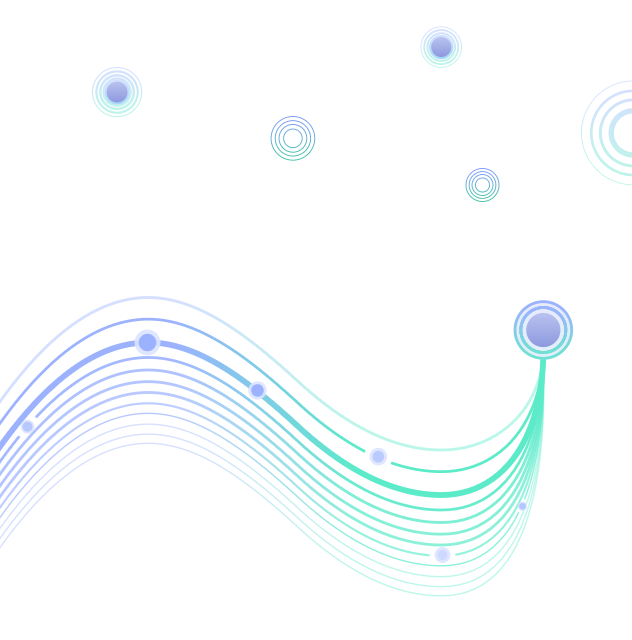
A Shadertoy shader for this background:

```glsl
// Layout units: canvas is 768 units tall, y measured downward
const float CANVAS_HEIGHT = 768.0;
const vec3 WHITE = vec3(1.0);
const vec3 BLUE = vec3(0.61, 0.70, 1.0);
const vec3 MINT = vec3(0.36, 0.92, 0.79);
const vec3 INK_BLUE = vec3(0.47, 0.60, 0.97);
const vec3 INK_GREEN = vec3(0.25, 0.75, 0.66);
const vec3 PALE_BLUE = vec3(0.83, 0.88, 1.0);
const vec3 PALE_MINT = vec3(0.74, 0.96, 0.91);
const vec3 ORB_TOP = vec3(0.73, 0.76, 0.94);
const vec3 ORB_BOTTOM = vec3(0.55, 0.60, 0.87);
const vec2 BLEND_X = vec2(210.0, 430.0);
const vec2 HUB = vec2(652.0, 396.0);
const float CREST_X = 178.0, MIDDLE_X = 358.0, TROUGH_X = 530.0;
const float LEFT_DROP = 125.0, MIDDLE_DROP = 101.0, TROUGH_DROP = 183.0;
const float LEFT_SLOPE = -1.4, MIDDLE_SLOPE = 0.92;
const float JOIN_Y = 428.0;
const int STRANDS = 12, BEADS = 6, TAIL_STEPS = 24;
const float CREST_Y[12] = float[](357.0, 383.0, 411.0, 429.0, 444.0, 458.0,
                                  471.0, 484.0, 496.0, 509.0, 521.0, 532.0);
const float WIDTH[12] = float[](3.4, 3.3, 7.0, 3.3, 3.4, 3.4,
                                3.4, 2.6, 1.7, 1.7, 1.7, 1.7);
const float STRENGTH[12] = float[](0.42, 1.0, 1.0, 0.92, 0.8, 0.75,
                                   0.7, 0.65, 0.7, 0.4, 0.4, 0.4);
// Bead: centre, core radius, halo radius; then strand, gap radius, strength
const vec4 BEAD[6] = vec4[](
    vec4(177.0, 411.0, 10.5, 15.5), vec4(309.0, 468.5, 7.5, 11.0),
    vec4(454.0, 548.0, 7.0, 10.5), vec4(33.0, 512.0, 6.0, 8.3),
    vec4(531.0, 666.0, 6.0, 9.5), vec4(627.0, 607.5, 4.0, 5.5));
const vec3 BEAD_STYLE[6] = vec3[](
    vec3(2.0, 0.0, 1.0), vec3(2.0, 0.0, 1.0), vec3(1.0, 17.0, 0.68),
    vec3(3.0, 15.0, 0.72), vec3(7.0, 15.5, 0.5), vec3(8.0, 8.5, 0.75));

float cover(float dist) {
    return clamp(0.5 - dist * iResolution.y / CANVAS_HEIGHT, 0.0, 1.0);
}

float hermite(float x, vec2 a, vec2 b, float slopeA, float slopeB) {
    float span = b.x - a.x, u = (x - a.x) / span, v = 1.0 - u;
    return mix(a.y, b.y, u * u * (3.0 - 2.0 * u))
         + span * u * v * (v * slopeA - u * slopeB);
}

// Drop below the crest, shared by every strand
float wave(float x) {
    vec2 crest = vec2(CREST_X, 0.0), middle = vec2(MIDDLE_X, MIDDLE_DROP);
    if (x < CREST_X) return hermite(x, vec2(0.0, LEFT_DROP), crest, LEFT_SLOPE, 0.0);
    if (x < MIDDLE_X) return hermite(x, crest, middle, 0.0, MIDDLE_SLOPE);
    return hermite(x, middle, vec2(TROUGH_X, TROUGH_DROP), MIDDLE_SLOPE, 0.0);
}

float segment(vec2 p, vec2 a, vec2 b) {
    vec2 ab = b - a;
    return length(p - a - ab * clamp(dot(p - a, ab) / dot(ab, ab), 0.0, 1.0));
}

// Rising cubic from a strand's trough to the hub
float tail(vec2 p, float troughY) {
    float depth = troughY - 540.0, dist = 1e4;
    vec2 a = vec2(TROUGH_X, troughY), b = vec2(590.0 + 0.16 * depth, troughY);
    vec2 c = vec2(645.0 + 0.075 * depth, mix(JOIN_Y, troughY, 0.64));
    vec2 d = vec2(HUB.x, JOIN_Y), last = a;
    for (int i = 1; i <= TAIL_STEPS; i++) {
        float t = float(i) / float(TAIL_STEPS), s = 1.0 - t;
        vec2 next = s * s * (s * a + 3.0 * t * b) + t * t * (3.0 * s * c + t * d);
        dist = min(dist, segment(p, last, next));
        last = next;
    }
    return dist;
}

void drawRings(inout vec3 color, vec2 q, vec4 radii, vec4 widths, vec3 top, vec3 bottom) {
    vec3 tint = mix(top, bottom, smoothstep(-radii.x, radii.x, q.y));
    for (int i = 0; i < 4; i++)
        color = mix(color, tint, cover(abs(length(q) - radii[i]) - 0.5 * widths[i]));
}

void drawDisc(inout vec3 color, vec2 q, float radius, vec3 top, vec3 bottom) {
    vec3 tint = mix(top, bottom, clamp(0.5 + 0.5 * q.y / radius, 0.0, 1.0));
    color = mix(color, tint, cover(length(q) - radius));
}

void drawOrb(inout vec3 color, vec2 q, float radius, float core) {
    drawRings(color, q, radius * vec4(1.0, 0.84, 0.68, 0.55),
              radius * vec4(0.045, 0.09, 0.1, 0.09), PALE_BLUE, PALE_MINT);
    drawDisc(color, q, core + 2.5, PALE_BLUE, vec3(0.66, 0.85, 0.97));
    drawDisc(color, q, core, ORB_TOP, ORB_BOTTOM);
}

void mainImage(out vec4 fragColor, in vec2 fragCoord) {
    vec2 p = vec2(fragCoord.x, iResolution.y - fragCoord.y) * CANVAS_HEIGHT / iResolution.y;
    vec3 color = WHITE;

    // Flowing strands, interrupted around their beads
    vec3 flow = mix(BLUE, MINT, clamp((p.x - BLEND_X.x) / (BLEND_X.y - BLEND_X.x), 0.0, 1.0));
    float drop = wave(p.x), slope = wave(p.x + 0.5) - wave(p.x - 0.5);
    if (p.y > 340.0 && p.x < 670.0) for (int i = 0; i < STRANDS; i++) {
        float dist = p.x < TROUGH_X
            ? abs(p.y - CREST_Y[i] - drop) / sqrt(1.0 + 4.0 * slope * slope / 4.0)
            : tail(p, CREST_Y[i] + TROUGH_DROP);
        float ink = STRENGTH[i] * cover(dist - 0.5 * WIDTH[i]);
        for (int j = 0; j < BEADS; j++)
            if (int(BEAD_STYLE[j].x) == i)
                ink *= 1.0 - cover(length(p - BEAD[j].xy) - BEAD_STYLE[j].y);
        color = mix(color, flow, ink);
    }

    // Beads with halos
    for (int j = 0; j < BEADS; j++) {
        float dist = length(p - BEAD[j].xy), strength = BEAD_STYLE[j].z;
        color = mix(color, mix(WHITE, BLUE, 0.36), 0.9 * cover(dist - BEAD[j].w));
        color = mix(color, mix(WHITE, BLUE, strength), cover(dist - BEAD[j].z));
    }

    // Hub
    vec2 q = p - HUB;
    drawDisc(color, q, 35.0, vec3(0.91, 0.92, 0.99), vec3(0.88, 0.94, 0.98));
    drawRings(color, q, vec4(34.0, 27.0, 27.0, 27.0), vec4(3.4), BLUE, vec3(0.44, 0.88, 0.83));
    drawDisc(color, q, 20.5, ORB_TOP, ORB_BOTTOM);

    // Floating orbs and ring clusters
    drawOrb(color, p - vec2(140.5, 110.5), 29.5, 12.5);
    drawOrb(color, p - vec2(529.5, 56.5), 24.3, 12.0);
    vec4 spacing = vec4(1.0, 0.81, 0.635, 0.425);
    drawRings(color, p - vec2(351.5, 166.0), 26.2 * spacing, vec4(1.1), INK_BLUE, INK_GREEN);
    drawRings(color, p - vec2(579.0, 222.0), 19.8 * spacing, vec4(1.1), INK_BLUE, INK_GREEN);
    drawRings(color, p - vec2(760.0, 159.5), 62.3 * spacing, vec4(1.0, 3.2, 3.5, 6.5),
              PALE_BLUE, PALE_MINT);

    fragColor = vec4(color, 1.0);
}
```
